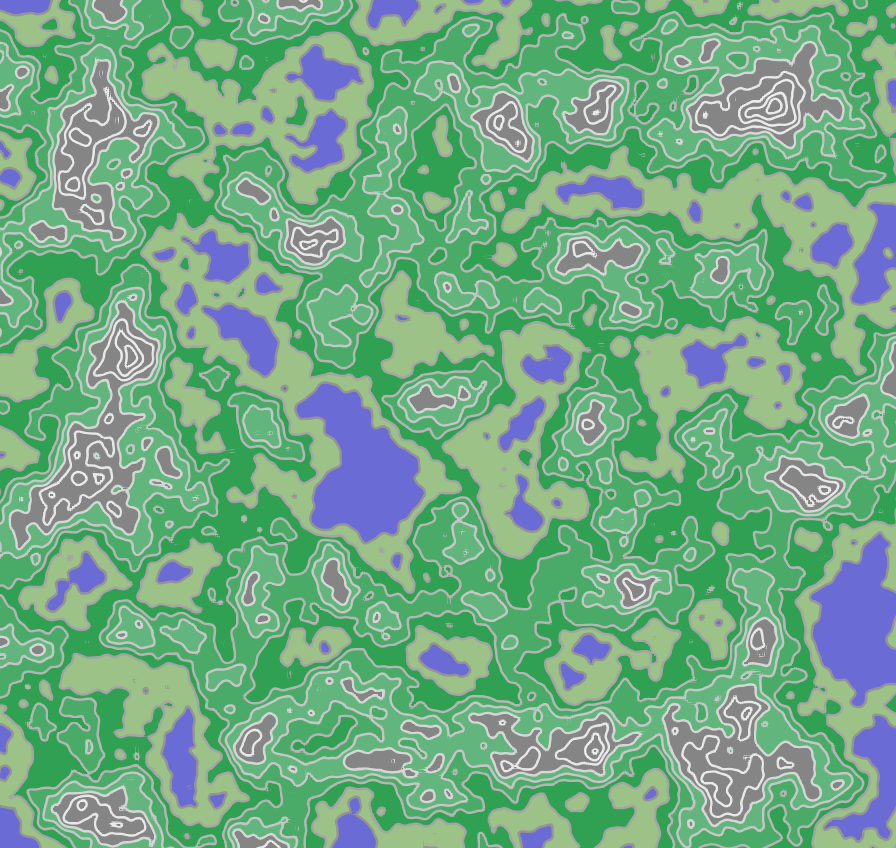
A WebGL 2 fragment shader for this texture:

```glsl
#version 300 es
precision highp float;
precision highp int;
// Topographic map: four octaves of gradient noise form a height field,
// which is cut into flat colour bands (water, sand, greens, rock) and
// overlaid with contour lines that grow paler with altitude.

uniform vec2 u_resolution;
out vec4 fragColor;

// Integer hash of a lattice point, returned as a unit gradient.
vec2 latticeGradient(vec2 cell) {
    uvec2 v = uvec2(ivec2(cell)) * 1664525u + 1013904u;
    v.x += v.y * 1664525u;
    v.y += v.x * 1664525u;
    v ^= v >> 16u;
    v.x += v.y * 1664525u;
    v.y += v.x * 1664525u;
    v ^= v >> 16u;
    float angle = float(v.x & 65535u) / 65536.0 * 6.28319;
    return vec2(cos(angle), sin(angle));
}

float gradientNoise(vec2 p) {
    vec2 cell = floor(p), f = p - cell;
    vec2 fade = f * f * f * (f * (f * 6.0 - 15.0) + 10.0);
    vec2 e = vec2(1.0, 0.0);
    float a = dot(latticeGradient(cell), f);
    float b = dot(latticeGradient(cell + e.xy), f - e.xy);
    float c = dot(latticeGradient(cell + e.yx), f - e.yx);
    float d = dot(latticeGradient(cell + e.xx), f - e.xx);
    return mix(mix(a, b, fade.x), mix(c, d, fade.x), fade.y);
}

// Fractal height, scaled to a standard deviation of about one.
float terrain(vec2 p) {
    mat2 turn = mat2(0.8, 0.6, -0.6, 0.8);
    float sum = 0.0, amplitude = 1.0;
    p = p * 7.0 + 31.7;
    for (int i = 0; i < 4; i++) {
        sum += amplitude * gradientNoise(p);
        p = turn * p * 2.0 + 17.3;
        amplitude *= 0.55;
    }
    return sum / 0.2575;
}

void main() {
    vec2 p = gl_FragCoord.xy / u_resolution.x;

    // Altitude in contour steps; zero is the shoreline, peaks are steeper.
    float height = terrain(p);
    float level = 1.8 + 1.5 * height + 0.135 * height * height;
    float slope = max(length(vec2(dFdx(level), dFdy(level))), 1e-4);

    // Flat colour bands with edges one pixel wide.
    vec3 bands[5] = vec3[5](
        vec3(0.61, 0.76, 0.53),   // sand
        vec3(0.19, 0.63, 0.32),   // lowland
        vec3(0.29, 0.67, 0.41),   // meadow
        vec3(0.38, 0.71, 0.49),   // upland
        vec3(0.52, 0.52, 0.52));  // rock
    vec3 color = vec3(0.42, 0.42, 0.84);
    for (int i = 0; i < 5; i++) {
        color = mix(color, bands[i], clamp((level - float(i)) / slope + 0.5, 0.0, 1.0));
    }

    // Contour lines at every whole step from the shoreline upward.
    float contour = floor(level + 0.5);
    float pixelsAway = abs(level - contour) / slope;
    float halfWidth = 0.00137 * u_resolution.x;
    float line = clamp(halfWidth - pixelsAway + 0.5, 0.0, 1.0) * step(0.0, contour);
    vec3 lineColor = vec3(min(0.58 + 0.065 * contour, 0.92));
    fragColor = vec4(mix(color, lineColor, line), 1.0);
}
```
